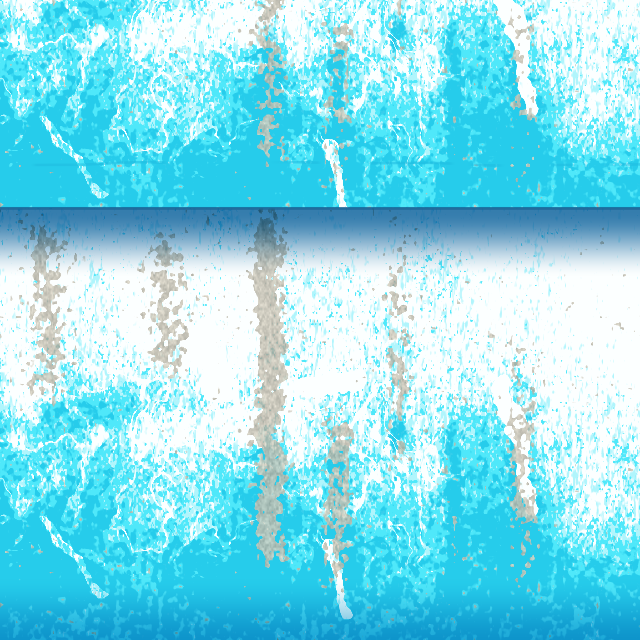
A WebGL 2 fragment shader for this texture:

```glsl
#version 300 es
precision highp float;
// Weathered cyan paint in two stacked panels: the upper one repeats the lower
// wash, shifted. A coverage field thresholds layered grain into pale, cyan and
// deep ink; rusty columns, pale veins and a blue shadow at the seam go on top.
uniform vec2 u_resolution;
out vec4 fragColor;

float hash(vec2 p) {
  return fract(sin(dot(p, vec2(127.1, 311.7))) * 43758.5453);
}

float noise(vec2 p) {
  vec2 i = floor(p), f = fract(p);
  f = f * f * (3.0 - 2.0 * f);
  return mix(mix(hash(i), hash(i + vec2(1, 0)), f.x),
             mix(hash(i + vec2(0, 1)), hash(i + vec2(1, 1)), f.x), f.y);
}

float fbm(vec2 p) {
  float sum = 0.0, amp = 0.5;
  for (int i = 0; i < 5; i++) {
    sum += amp * noise(p);
    p = mat2(1.6, 1.2, -1.2, 1.6) * p + 7.3;
    amp *= 0.5;
  }
  return sum;
}

float blob(vec2 p, vec2 center, vec2 radius) {
  p = (p - center) / radius;
  return exp(-dot(p, p));
}

// Ragged stroke from a to b
float stroke(vec2 p, vec2 a, vec2 b, float width) {
  p.x += 0.022 * (noise(p * 28.0) - 0.5) + 0.008 * (noise(p * 110.0) - 0.5);
  vec2 ab = b - a;
  float t = clamp(dot(p - a, ab) / dot(ab, ab), 0.0, 1.0);
  return 1.0 - smoothstep(width * 0.75, width, length(p - a - ab * t));
}

float grain(vec2 p, vec2 scale) {
  float g = 0.6 * noise(p * scale) + 0.4 * noise(p * scale * 1.9 + 31.0);
  return 0.5 + 1.55 * (g - 0.5);
}

void main() {
  vec2 uv = gl_FragCoord.xy / u_resolution;
  const float seam = 0.6745;
  float upper = smoothstep(seam - 0.001, seam + 0.001, uv.y);
  vec2 p = uv - vec2(0.0, uv.y > seam ? 0.625 : 0.0);

  // Broad coverage: bare at the top, solid at the bottom
  float warp = fbm(p * 6.0);
  float cover = mix(1.05, -0.03, smoothstep(0.03, 0.53, p.y + 0.2 * (warp - 0.5)));
  cover += 0.75 * (fbm(p * vec2(13.0, 9.0) + 4.0) - 0.5);
  cover += 0.65 * blob(p, vec2(0.13, 0.355), vec2(0.11, 0.035));
  cover += 0.50 * blob(p, vec2(0.765, 0.25), vec2(0.065, 0.13));
  cover += 0.50 * blob(p, vec2(0.07, 0.13), vec2(0.1, 0.08));
  cover += 0.35 * blob(p, vec2(0.4, 0.09), vec2(0.13, 0.06));
  cover += 0.45 * exp(-p.x * 45.0) * (1.0 - smoothstep(0.3, 0.6, p.y));
  cover -= 0.45 * blob(p, vec2(0.3, 0.33), vec2(0.14, 0.03));
  cover -= 0.28 * blob(p, vec2(0.55, 0.27), vec2(0.1, 0.1));
  cover -= 0.25 * blob(p, vec2(0.27, 0.22), vec2(0.1, 0.08));
  cover -= 0.55 * blob(p, vec2(0.035, 0.385), vec2(0.035, 0.03));
  cover -= 0.22 * smoothstep(0.82, 0.92, p.x) * smoothstep(0.06, 0.2, p.y);

  // Contour veins, strongest through the middle
  float height = fbm(p * vec2(8.0, 6.0) + 2.2 * warp);
  float ripple = abs(fract(height * 5.5) - 0.5);
  float veinArea = smoothstep(0.04, 0.16, p.y) * (1.0 - smoothstep(0.36, 0.5, p.y))
                 * (1.0 - 0.7 * smoothstep(0.65, 0.72, p.x));
  cover -= 0.5 * veinArea * (1.0 - smoothstep(0.02, 0.12, ripple));
  cover += 0.2 * veinArea * smoothstep(0.36, 0.5, ripple);

  // Stained columns: centre x, width, top, bottom
  vec4 columns[7] = vec4[7](
    vec4(0.418, 0.022, 0.68, 0.12), vec4(0.525, 0.020, 0.36, 0.10),
    vec4(0.255, 0.030, 0.64, 0.42), vec4(0.075, 0.028, 0.66, 0.38),
    vec4(0.620, 0.018, 0.62, 0.26), vec4(0.815, 0.020, 0.46, 0.10),
    vec4(0.710, 0.014, 0.38, 0.04));
  float weights[7] = float[7](1.0, 0.75, 0.65, 0.65, 0.5, 0.58, 0.2);
  float stain = 0.0, teal = 0.0;
  for (int i = 0; i < 7; i++) {
    vec4 c = columns[i];
    float dx = (p.x - c.x + 0.02 * (noise(vec2(p.y * 22.0, float(i) * 9.0)) - 0.5)) / c.y;
    float span = smoothstep(c.w - 0.03, c.w + 0.04, p.y)
               * (1.0 - smoothstep(c.z - 0.05, c.z + 0.03, p.y));
    float column = exp(-dx * dx) * span;
    stain = max(stain, column * weights[i]);
    teal = max(teal, column * (1.0 - smoothstep(0.34, 0.46, p.y)));
  }
  cover += 0.3 * teal;

  // Bare scars
  float scar = max(stroke(p, vec2(0.785, 0.40), vec2(0.803, 0.33), 0.016),
                   stroke(p, vec2(0.803, 0.33), vec2(0.832, 0.205), 0.012));
  scar = max(scar, stroke(p, vec2(0.523, 0.15), vec2(0.543, 0.04), 0.009));
  scar = max(scar, stroke(p, vec2(0.318, 0.48), vec2(0.342, 0.39), 0.020));
  scar = max(scar, stroke(p, vec2(0.485, 0.395), vec2(0.56, 0.405), 0.016));
  scar = max(scar, 0.7 * stroke(p, vec2(0.06, 0.19), vec2(0.165, 0.07), 0.006));
  cover -= 1.1 * scar;

  // Three inks cut by grain of rising strength
  float fine = grain(p, vec2(270.0, 170.0));
  float streaky = grain(p + 3.0, vec2(240.0, 85.0));
  float coarse = grain(p + 8.0, vec2(120.0, 95.0));
  vec3 color = vec3(0.99, 1.0, 1.0);
  color = mix(color, vec3(0.69, 0.96, 0.99), smoothstep(-0.2, 0.2, cover + 0.14 - streaky));
  color = mix(color, vec3(0.31, 0.91, 0.98), smoothstep(-0.12, 0.12, cover - fine));
  float deep = cover - 0.5 + 0.25 * teal - 0.8 * coarse + 0.12 * (0.5 - fine);
  color = mix(color, vec3(0.12, 0.78, 0.91), 0.85 * smoothstep(-0.1, 0.15, deep));

  // Rust flakes, fainter in the upper panel
  float flake = stain * (1.0 - 0.4 * upper) + 0.9 * (coarse - 0.5) - 0.46;
  vec3 rust = mix(vec3(0.68, 0.67, 0.62), vec3(0.86, 0.84, 0.78), fine);
  color = mix(color, rust, 0.85 * smoothstep(-0.03, 0.06, flake));

  // Level scratches in the upper panel
  float scratch = abs(uv.y - 0.744 - 0.006 * (noise(vec2(uv.x * 9.0, 2.0)) - 0.5));
  scratch = (1.0 - smoothstep(0.001, 0.003, scratch)) * smoothstep(0.35, 0.6, noise(uv * vec2(25.0, 3.0)));
  color = mix(color, vec3(0.12, 0.74, 0.88), 0.6 * scratch * upper);

  // Deepening foot, seam shadow and seam line
  color *= mix(vec3(1), vec3(0.35, 0.72, 0.86), 1.0 - smoothstep(-0.01, 0.1, uv.y));
  float shadow = (1.0 - smoothstep(0.005, 0.11, seam - uv.y)) * (1.0 - upper);
  color *= mix(vec3(1), vec3(0.21, 0.49, 0.68), shadow);
  color = mix(color, vec3(0.08, 0.38, 0.58), 0.85 * (1.0 - smoothstep(0.001, 0.003, abs(uv.y - seam))));
  fragColor = vec4(clamp(color, 0.0, 1.0), 1.0);
}
```
